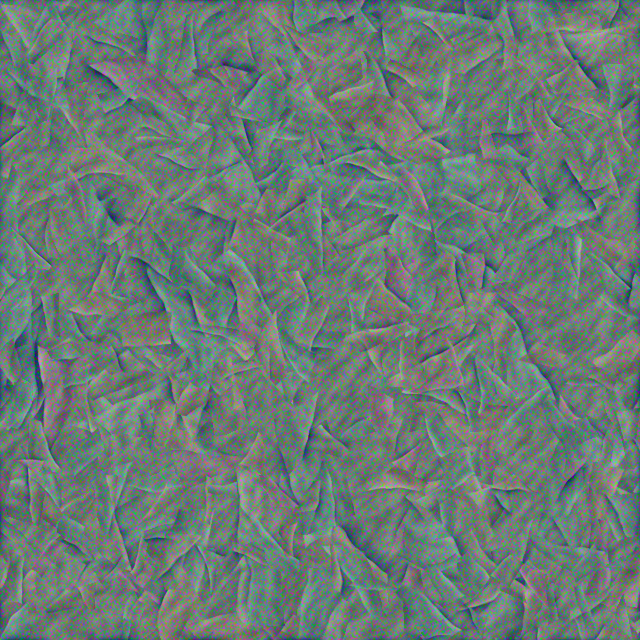
This texture is drawn by a WebGL 2 fragment shader. Its source:

```glsl
#version 300 es
precision highp float;
// Crumpled sheet of overlapping angular facets with dark blue creases.
// Wedge shards that fade from a raised edge are scattered in layered grids,
// largest first, then covered with brushed streaks and a fine coloured grain.

#define LAYERS 4
#define FACET_SCALE 6.0
#define LAYER_GROWTH 1.45
#define COVERAGE 0.62
#define EDGE_SOFTNESS 0.0018
#define CREASE_DEPTH 1.0
#define GRAIN_SCALE 285.0
#define GRAIN_AMOUNT 1.0
#define TEAL vec3(0.375, 0.495, 0.475)
#define TAN vec3(0.485, 0.48, 0.435)
#define MAUVE vec3(0.50, 0.41, 0.46)
#define CREASE vec3(0.05, 0.19, 0.35)

uniform vec2 u_resolution;
out vec4 fragColor;

vec4 hash4(vec2 p) {
    vec4 q = fract(p.xyxy * vec4(0.1031, 0.1030, 0.0973, 0.1099));
    q += dot(q, q.wzxy + 33.33);
    return fract((q.xxyz + q.yzzw) * q.zywx);
}

float cornerRamp(vec2 cell, vec2 offset) {
    float angle = 6.2832 * hash4(cell).x;
    return dot(vec2(cos(angle), sin(angle)), offset);
}

float gradientNoise(vec2 p) {
    vec2 i = floor(p), f = p - i;
    vec2 u = f * f * f * (f * (f * 6.0 - 15.0) + 10.0);
    vec2 e = vec2(1.0, 0.0);
    return mix(mix(cornerRamp(i, f), cornerRamp(i + e.xy, f - e.xy), u.x),
               mix(cornerRamp(i + e.yx, f - e.yx), cornerRamp(i + e.xx, f - e.xx), u.x), u.y);
}

vec2 rotate(vec2 p, float angle) {
    float c = cos(angle), s = sin(angle);
    return vec2(c * p.x + s * p.y, c * p.y - s * p.x);
}

// Paints one shard; p is relative to its cell, in cell units of a grid turned by turn.
void paintShard(vec2 p, vec2 seed, float turn, float scale, inout vec3 color, inout float grainAngle) {
    vec4 place = hash4(seed), shape = hash4(seed + 57.3), look = hash4(seed + 131.7);
    // Two steep diagonal families, either side up
    float angle = mix(1.0, 2.2, step(0.45, place.w)) + 1.5 * (place.z - 0.5);
    angle += 3.1416 * step(0.5, look.w);
    vec2 q = rotate(p - mix(vec2(0.15), vec2(0.85), place.xy), angle - turn);
    float reach = 1.0 - smoothstep(0.95, 1.15, length(q));

    float halfLength = mix(0.35, 0.7, shape.x);
    float halfWidth = mix(0.08, 0.30, shape.y);
    float taper = mix(-0.7, 0.7, shape.z);
    float skew = mix(-0.7, 0.7, shape.w);
    q.y += 0.2 * (look.y - 0.5) * q.x * q.x / halfLength;
    float lower = -q.y - halfWidth;
    float upper = (q.y + taper * q.x - halfWidth) * inversesqrt(1.0 + taper * taper);
    float ends = (abs(q.x + skew * q.y) - halfLength) * inversesqrt(1.0 + skew * skew);
    float d = max(max(lower, upper), ends);

    float soft = EDGE_SOFTNESS * scale;
    float inside = 1.0 - smoothstep(-soft, soft, d);
    float along = smoothstep(-halfLength, 0.2 * halfLength, q.x);

    // Narrow shadow cast beyond the raised edge, strong on few shards
    float shadow = exp(-max(d, 0.0) / mix(0.02, 0.08, look.z)) * along;
    shadow *= smoothstep(-0.1, 0.1, upper - max(lower, ends)) * pow(look.z, 1.4) * CREASE_DEPTH;
    color = mix(color, CREASE, shadow * (1.0 - inside) * reach);

    // Facet tint, slope, lit rim and inner fold
    vec3 facet = mix(TEAL, TAN, smoothstep(0.1, 0.9, look.x));
    facet = mix(facet, MAUVE, 0.7 * step(0.9, look.y));
    facet += 0.05 * clamp(q.y / halfWidth, -1.0, 1.0);
    facet += vec3(0.10, 0.11, 0.08) * exp(-abs(upper + 0.03) / 0.05) * shape.x;
    float fold = exp(min(lower, 0.0) / 0.045) * (1.0 - along) * shape.w;
    facet = mix(facet, CREASE, 0.8 * fold);

    // Solid at the raised edge, melting into the sheet behind it
    float solid = mix(exp(min(upper, 0.0) / 0.3), 1.0, shape.y * shape.y);
    color = mix(color, facet, inside * reach * max(solid, fold));
    grainAngle = mix(grainAngle, angle, step(0.5, inside * reach));
}

void main() {
    vec2 uv = gl_FragCoord.xy / u_resolution;
    vec2 p = uv + 0.018 * vec2(gradientNoise(uv * 12.0), gradientNoise(uv * 12.0 + 41.0));
    p += 0.003 * vec2(gradientNoise(uv * 50.0 + 9.0), gradientNoise(uv * 50.0 + 73.0));
    vec3 color = mix(TEAL, TAN, 0.5);
    float grainAngle = 0.8;

    // Facets, from large to small
    float scale = FACET_SCALE;
    for (int layer = 0; layer < LAYERS; layer++) {
        float turn = 0.4 + 0.7 * float(layer);
        vec2 g = rotate(p, turn) * scale;
        vec2 cell = floor(g);
        for (int k = 0; k < 9; k++) {
            vec2 id = cell + vec2(k % 3 - 1, k / 3 - 1);
            vec2 seed = id + 83.0 * float(layer + 1);
            if (layer == 0 || hash4(seed + 211.0).x < COVERAGE)
                paintShard(g - id, seed, turn, scale, color, grainAngle);
        }
        scale *= LAYER_GROWTH;
    }

    // Broad and narrow streaks along the top facet, soft mottling
    vec2 brushed = rotate(p, grainAngle);
    float streak = gradientNoise(brushed * vec2(16.0, 48.0))
                 + 0.8 * gradientNoise(brushed * vec2(32.0, 95.0) + 23.0);
    float mottle = gradientNoise(uv * 70.0 + 17.0);
    color += vec3(0.10, 0.10, 0.08) * streak + vec3(0.07, 0.06, 0.04) * mottle;

    // Broken blue rim
    vec2 border = min(uv, 1.0 - uv);
    float rim = exp(-min(border.x, border.y) / 0.005);
    color = mix(color, CREASE, rim * clamp(0.3 + 1.5 * gradientNoise(uv * 14.0), 0.0, 0.7));

    // Fine coloured grain, mostly in hue rather than brightness
    vec2 w = rotate(uv, 0.72) * GRAIN_SCALE;
    vec3 grain = vec3(-0.30, 0.44, -0.62) * gradientNoise(w)
               + vec3(0.50, -0.22, -0.19) * gradientNoise(w * 0.93 + 301.0)
               + vec3(0.03, -0.04, 0.18) * gradientNoise(w * 0.8 + 607.0);
    fragColor = vec4(clamp(color + GRAIN_AMOUNT * grain, 0.0, 1.0), 1.0);
}
```
